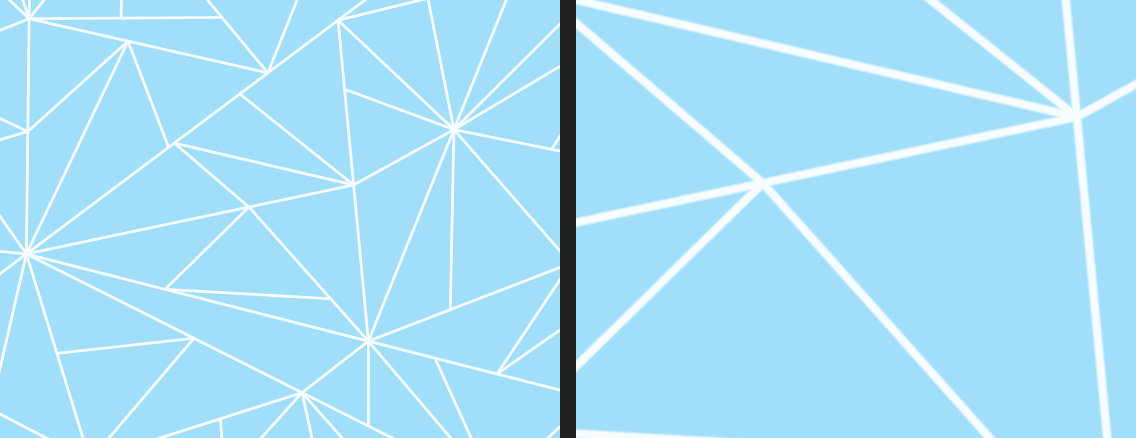
Left, the full canvas; right, a detail of the centre.
This background is drawn by a Shadertoy shader. Its source:

```glsl
const vec3 SKY = vec3(0.63, 0.87, 0.98);
const vec3 LINE = vec3(0.965, 0.99, 1.0);
const float HALF_WIDTH = 0.0032;
const float SOFTNESS = 0.0014;
const int MAX_SPLITS = 14;

float hash(vec2 p) {
    return fract(sin(dot(p, vec2(127.1, 311.7))) * 43758.5453);
}

float cross2(vec2 u, vec2 v) {
    return u.x * v.y - u.y * v.x;
}

float segmentDistance(vec2 p, vec2 a, vec2 b) {
    vec2 ab = b - a;
    vec2 ap = p - a;
    return length(ap - ab * clamp(dot(ap, ab) / dot(ab, ab), 0.0, 1.0));
}

// Edge length with a random bias, so that some splits leave slivers
float splitScore(vec2 a, vec2 b, float bias) {
    return distance(a, b) * mix(0.75, 1.25, hash(a + b + bias));
}

// Split point that both neighbours of an edge agree on
vec2 splitPoint(vec2 a, vec2 b) {
    float t = mix(0.3, 0.7, hash(a + b));
    return mix(a, b, a.x < b.x ? t : 1.0 - t);
}

// Distance to the lines of a randomly subdivided counterclockwise triangle
float shardDistance(vec2 p, vec2 a, vec2 b, vec2 c) {
    float d = 1e3;
    for (int i = 0; i < MAX_SPLITS; i++) {
        vec2 centre = (a + b + c) / 3.0;
        float area = 0.5 * cross2(b - a, c - a);
        if (area < mix(0.032, 0.064, hash(centre))) break;

        // Turn the triangle so that the edge to split is ab
        float bias = hash(centre + 3.7);
        float ab = splitScore(a, b, bias);
        float bc = splitScore(b, c, bias);
        float ca = splitScore(c, a, bias);
        vec2 oldA = a;
        if (bc > ab && bc >= ca) {
            a = b; b = c; c = oldA;
        } else if (ca > ab) {
            a = c; c = b; b = oldA;
        }

        // Cut from the opposite corner and keep the half around p
        vec2 m = splitPoint(a, b);
        d = min(d, segmentDistance(p, c, m));
        if (cross2(m - c, p - c) < 0.0) b = m;
        else a = m;
    }
    return d;
}

void mainImage(out vec4 fragColor, in vec2 fragCoord) {
    vec2 p = fragCoord / iResolution.y;

    // Root triangle reaches well beyond the canvas
    float d = shardDistance(p, vec2(-0.7, -0.15), vec2(2.1, -0.1), vec2(0.6, 2.6));

    float blur = max(SOFTNESS, 0.6 / iResolution.y);
    float line = 1.0 - smoothstep(HALF_WIDTH - blur, HALF_WIDTH + blur, d);
    fragColor = vec4(mix(SKY, LINE, line), 1.0);
}
```
